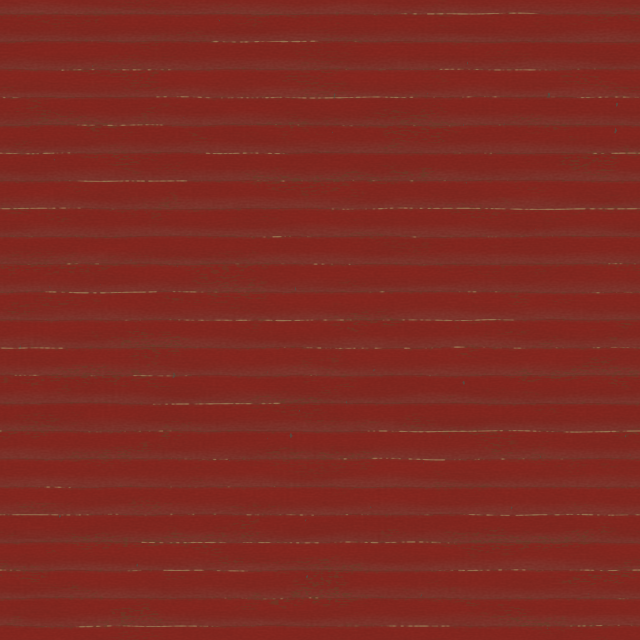
Write a WebGL 1 fragment shader that draws this texture.

```glsl
precision highp float;
// Weathered red painted clapboard: 23 horizontal boards with chipped seams and worn grain.

uniform vec2 u_resolution;

const float BOARDS = 23.0;
const float SEAM_HALF_WIDTH = 0.017;  // in board heights
const float SEAM_WOBBLE = 0.05;       // in board heights
const float LIP_HEIGHT = 0.50;        // faded band above each seam
const float CHIP_COLUMNS = 16.0;
const float CHIP_CHANCE = 0.12;

const vec3 PAINT = vec3(0.500, 0.153, 0.124);
const vec3 PAINT_BRIGHT = vec3(0.514, 0.146, 0.118);
const vec3 FADED = vec3(0.474, 0.222, 0.190);
const vec3 SEAM_DARK = vec3(0.390, 0.190, 0.140);
const vec3 BARE_WOOD = vec3(0.610, 0.480, 0.330);
const vec3 WORN = vec3(0.400, 0.245, 0.150);
const vec3 CHIP = vec3(0.330, 0.300, 0.260);

float hash(vec2 p) {
  return fract(sin(dot(p, vec2(127.1, 311.7))) * 43758.545);
}

vec2 gradient(vec2 cell, vec2 period, float seed) {
  float angle = 6.28318 * hash(mod(cell, period) + seed);
  return vec2(cos(angle), sin(angle));
}

// Gradient noise that tiles over the unit square, about -0.7 to 0.7.
float noise(vec2 uv, vec2 freq, float seed) {
  vec2 p = uv * freq;
  vec2 i = floor(p);
  vec2 f = p - i;
  vec2 w = f * f * f * (f * (f * 6.0 - 15.0) + 10.0);
  vec2 e = vec2(1.0, 0.0);
  float a = dot(gradient(i, freq, seed), f);
  float b = dot(gradient(i + e.xy, freq, seed), f - e.xy);
  float c = dot(gradient(i + e.yx, freq, seed), f - e.yx);
  float d = dot(gradient(i + e.xx, freq, seed), f - e.xx);
  return mix(mix(a, b, w.x), mix(c, d, w.x), w.y);
}

// Painted face: broad faded lower lip, brighter upper part, fine speckle.
vec3 paintedBoard(vec2 uv, float height, float id) {
  float mottle = noise(uv, vec2(9.0, 46.0), 3.0);
  float fine = noise(uv, vec2(190.0, 310.0), 5.0) + 0.6 * noise(uv, vec2(60.0, 380.0), 7.0);
  vec3 color = mix(PAINT, PAINT_BRIGHT, smoothstep(0.3, 0.8, height + 0.3 * mottle));
  float lip = 1.0 - smoothstep(-0.05, LIP_HEIGHT * (1.0 + 0.6 * mottle), height);
  float underSeam = smoothstep(0.88, 1.0, height);
  float fade = 0.75 * lip + 0.28 * underSeam + fine * (0.08 + 0.2 * lip);
  color = mix(color, FADED, clamp(fade, 0.0, 1.0));
  float tone = 0.016 * (hash(vec2(id, 8.0)) - 0.5);
  return color * (1.0 + tone + 0.02 * mottle + 0.045 * fine);
}

// Patches of stretched grain where the paint has rubbed thin.
float wornGrain(vec2 uv, float id) {
  float patches = noise(uv, vec2(7.0, BOARDS), 17.0) + 0.5 * noise(uv, vec2(24.0, 69.0), 19.0);
  float grain = noise(uv, vec2(64.0, 340.0), 23.0) + 0.7 * noise(uv, vec2(170.0, 420.0), 29.0);
  float boardWear = mix(0.35, 1.0, hash(vec2(id, 31.0)));
  return boardWear * smoothstep(0.08, 0.42, patches) * smoothstep(0.0, 0.35, grain);
}

// Sparse small upright chips, at most one per cell of a jittered grid.
float chips(vec2 uv, float pixel) {
  vec2 grid = vec2(CHIP_COLUMNS, BOARDS);
  vec2 cell = floor(uv * grid);
  vec2 jitter = vec2(hash(cell + 41.0), hash(cell + 43.0));
  vec2 offset = uv - (cell + 0.2 + 0.6 * jitter) / grid;
  offset.x += 0.0025 * noise(uv, vec2(180.0), 47.0);
  float size = mix(0.0006, 0.0028, pow(hash(cell + 53.0), 4.0));
  float dist = length(offset * vec2(1.4, 0.65)) - size;
  float present = step(hash(cell + 59.0), CHIP_CHANCE);
  return present * (1.0 - smoothstep(-0.5 * pixel, 0.5 * pixel, dist));
}

void main() {
  vec2 uv = gl_FragCoord.xy / u_resolution;
  float pixel = 1.0 / u_resolution.y;
  float boardPixel = BOARDS * pixel;

  // Seams lie halfway between whole board steps.
  float wobble = SEAM_WOBBLE * noise(uv, vec2(14.0, BOARDS), 61.0);
  float y = uv.y * BOARDS + 0.5 + wobble;
  float height = fract(y);
  float id = mod(floor(y), BOARDS);
  float seamId = mod(floor(y + 0.5), BOARDS);
  float seamDistance = abs(fract(y + 0.5) - 0.5);

  vec3 color = paintedBoard(uv, height, id);
  color = mix(color, WORN, 0.6 * wornGrain(uv, id));
  color = mix(color, CHIP, 0.8 * chips(uv, pixel));

  // Rubbed fringe: loose flecks beside the seam.
  float fringeNoise = noise(uv, vec2(130.0, 368.0), 79.0);
  float fringe = (1.0 - smoothstep(0.02, 0.14, seamDistance)) * smoothstep(0.12, 0.4, fringeNoise);
  color = mix(color, WORN, 0.4 * fringe);

  // Seam: a faint joint whose width varies, with sparse runs of exposed wood.
  vec2 along = vec2(uv.x, (seamId + 0.5) / BOARDS);
  float runs = noise(along, vec2(5.0, BOARDS), 67.0) + 0.4 * noise(along, vec2(38.0, BOARDS), 71.0);
  float flecks = noise(along, vec2(170.0, BOARDS), 73.0);
  float exposed = smoothstep(0.06, 0.45, runs + 0.4 * flecks);
  float halfWidth = SEAM_HALF_WIDTH * (1.0 + 0.8 * flecks);
  float coverage = clamp((halfWidth - seamDistance) / boardPixel + 0.5, 0.0, 1.0);
  coverage = min(coverage, 2.0 * halfWidth / boardPixel);
  vec3 seamColor = mix(SEAM_DARK, BARE_WOOD, exposed);
  color = mix(color, seamColor, coverage * mix(0.4, 0.85, exposed));

  gl_FragColor = vec4(color, 1.0);
}
```
